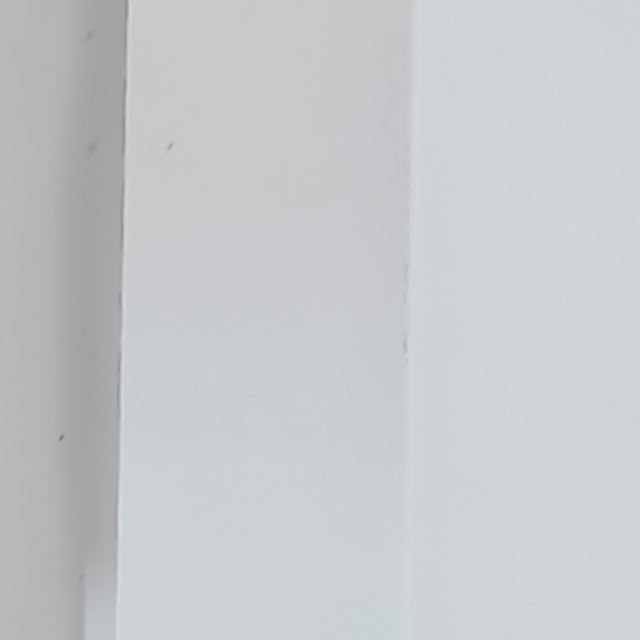
Give the GLSL for this texture, as a three.js fragment shader.

```glsl
varying vec2 vUv;

const vec3 LEFT_PAPER = vec3(0.710, 0.715, 0.706);
const vec3 SHADOW = vec3(0.640, 0.637, 0.647);
const vec3 FOLD_TOP = vec3(0.784, 0.784, 0.796);
const vec3 FOLD_BOTTOM = vec3(0.790, 0.815, 0.826);
const vec3 RIGHT_PAPER = vec3(0.811, 0.830, 0.840);
const vec3 LIT_STRIP = vec3(0.750, 0.766, 0.780);
const float EDGE_SOFT = 0.0032;
const float CREASE_SOFT = 0.011;
const float GRAIN = 0.010;
const float MOTTLE = 0.014;
const float RIM_DARK = 0.085;
const float RIM_LIGHT = 0.040;
const float FLECK_DARK = 0.090;

float hash(vec2 p) {
  vec3 q = fract(vec3(p.xyx) * 0.1031);
  q += dot(q, q.yzx + 33.33);
  return fract((q.x + q.y) * q.z);
}

float noise(vec2 p) {
  vec2 i = floor(p);
  vec2 f = fract(p);
  f = f * f * (3.0 - 2.0 * f);
  return mix(mix(hash(i), hash(i + vec2(1.0, 0.0)), f.x),
             mix(hash(i + vec2(0.0, 1.0)), hash(i + vec2(1.0, 1.0)), f.x), f.y);
}

float fbm(vec2 p) {
  float sum = 0.0;
  float gain = 0.5;
  for (int i = 0; i < 4; i++) {
    sum += gain * noise(p);
    p = p * 2.03 + 7.1;
    gain *= 0.5;
  }
  return sum;
}

float line(float d, float width) {
  return exp(-d * d / (width * width));
}

// Soft slanted fleck of dirt
float speck(vec2 p, vec2 center, float radius) {
  vec2 d = p - center;
  d.x -= d.y * 0.5;
  d *= vec2(1.3, 0.8);
  return exp(-dot(d, d) / (radius * radius));
}

float band(float y, float low, float high, float soft) {
  return smoothstep(low - soft, low + soft, y) * (1.0 - smoothstep(high - soft, high + soft, y));
}

void main() {
  vec2 p = vUv;
  float wobble = noise(vec2(p.y * 45.0, 3.0)) - 0.5;
  float edge = p.x - (0.181 + 0.019 * p.y + 0.0015 * wobble);
  float crease = p.x - (0.630 + 0.016 * p.y + 0.002 * wobble);

  // Left sheet with the shadow cast beside the raised edge
  float shadowStart = 0.108 + 0.025 * smoothstep(0.65, 1.0, p.y)
                    + 0.014 * (1.0 - smoothstep(0.0, 0.3, p.y));
  float shade = smoothstep(shadowStart - 0.050, shadowStart + 0.025, p.x);
  vec3 left = LEFT_PAPER + 0.012 * (1.0 - smoothstep(0.0, 0.08, p.x));
  left = mix(left, SHADOW, shade * (0.85 + 0.15 * smoothstep(0.1, 0.5, p.y)));
  left += 0.030 * smoothstep(-0.05, -0.005, edge) * (1.0 - smoothstep(0.45, 0.9, p.y));
  float strip = smoothstep(0.127, 0.138, p.x) * (1.0 - smoothstep(0.0, 0.17, p.y));
  left = mix(left, LIT_STRIP, strip);

  // Folded strip and right sheet
  vec3 fold = mix(FOLD_BOTTOM, FOLD_TOP, smoothstep(0.20, 0.75, p.y));
  fold -= 0.009 * line(crease + 0.025, 0.07) * smoothstep(0.1, 0.4, p.y);
  fold += 0.008 * (1.0 - smoothstep(0.0, 0.35, p.y));
  vec3 right = RIGHT_PAPER - 0.008 * line(crease - 0.045, 0.035) * (1.0 - p.y);
  vec3 color = mix(fold, right, smoothstep(-CREASE_SOFT, CREASE_SOFT, crease));
  color = mix(left, color, smoothstep(-EDGE_SOFT, EDGE_SOFT, edge));

  // Torn edge: thin broken dark rim and faint bright fibres
  float tear = noise(vec2(p.y * 28.0, 11.0));
  float fibre = noise(vec2(p.y * 80.0, 5.0));
  float rim = smoothstep(0.2, 0.8, 0.6 * tear + 0.4 * fibre) * smoothstep(0.07, 0.2, p.y);
  color -= RIM_DARK * rim * line(edge + 0.003, 0.0024);
  color += RIM_LIGHT * (0.2 + 0.8 * fibre) * line(edge - 0.004, 0.0026);

  // Crease highlight with rough slanted flecks around its middle
  color += 0.010 * line(crease - 0.006, 0.009) * (0.5 + 0.5 * tear);
  float rough = band(p.y, 0.43, 0.48, 0.010) + 0.7 * band(p.y, 0.53, 0.59, 0.012)
              + 0.25 * band(p.y, 0.62, 0.85, 0.03);
  float fleck = smoothstep(0.25, 0.75, noise(vec2(p.x * 190.0, p.y * 95.0 - p.x * 120.0)));
  color -= FLECK_DARK * rough * fleck * line(crease + 0.004, 0.0038);
  color += 0.022 * rough * fibre * line(crease - 0.002, 0.004);

  // Scattered dirt
  color -= 0.14 * speck(p, vec2(0.266, 0.771), 0.0048);
  color -= 0.22 * speck(p, vec2(0.096, 0.316), 0.0036);
  color -= 0.06 * speck(p, vec2(0.144, 0.768), 0.0085);
  color -= 0.05 * speck(p, vec2(0.140, 0.945), 0.0075);
  color -= 0.05 * speck(p, vec2(0.128, 0.098), 0.0042);

  // Paper mottling and fine grain
  color += MOTTLE * (fbm(p * 9.0) - 0.47);
  color += GRAIN * (fbm(p * vec2(85.0, 105.0)) - 0.47);
  color.r += 0.006 * (noise(p * 5.0 + 20.0) - 0.5);
  gl_FragColor = vec4(color, 1.0);
}
```
